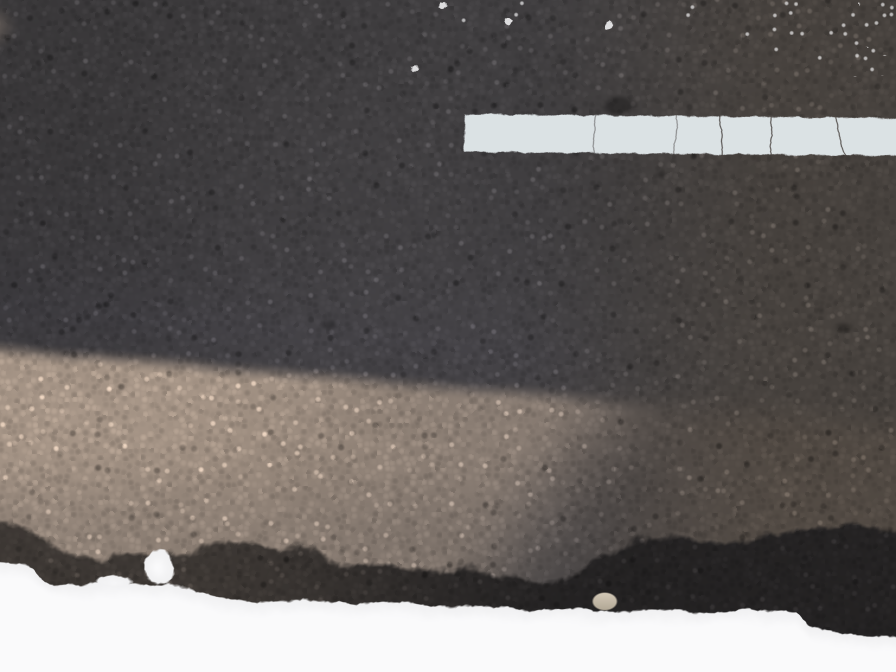
A Shadertoy shader for this texture:

```glsl
// Asphalt seen from above: a painted stripe, a soft shadow over a band of sun,
// a ragged damp margin and a snow bank. Cellular noise makes the stones,
// layered sines roughen the edges, smoothstep ramps place each region.
#define SUN_COLOR vec3(0.635, 0.570, 0.515)
#define SHADE_COLOR vec3(0.240, 0.233, 0.240)
#define WARM_SHADE vec3(0.262, 0.243, 0.228)
#define WET_COLOR vec3(0.140, 0.133, 0.135)
#define PAINT_COLOR vec3(0.860, 0.885, 0.895)
#define SNOW_COLOR vec3(0.980, 0.980, 0.985)
#define GRAIN_SCALE 105.0
#define SHADOW_SOFTNESS 0.017
#define STONE_CONTRAST 0.26

float hash(vec2 p) {
    vec3 q = fract(vec3(p.xyx) * 0.1031);
    q += dot(q, q.yzx + 33.33);
    return fract((q.x + q.y) * q.z);
}

// x: distance to the nearest stone centre, y: random value of that stone
vec2 cells(vec2 p) {
    vec2 base = floor(p), best = vec2(9.0, 0.0);
    for (int j = -1; j <= 1; j++)
    for (int i = -1; i <= 1; i++) {
        vec2 id = base + vec2(i, j);
        vec2 centre = id + 0.15 + 0.7 * vec2(hash(id), hash(id + 71.7));
        float d = length(p - centre);
        if (d < best.x) best = vec2(d, hash(id + 19.3));
    }
    return best;
}

// Layered sines, roughly -1 to 1
float ripple(vec2 p) {
    float sum = 0.0, amp = 0.5;
    for (int i = 0; i < 5; i++) {
        sum += amp * sin(p.x + 1.7 * sin(p.y + float(i)));
        p = mat2(1.5, 1.1, -1.1, 1.5) * p + 2.3;
        amp *= 0.6;
    }
    return sum;
}

float ellipse(vec2 p, vec2 centre, vec2 radius) {
    return (length((p - centre) / radius) - 1.0) * min(radius.x, radius.y);
}

float fill(float d, float soft) { return 1.0 - smoothstep(-soft, soft, d); }

float snowTop(float x) {
    return 0.160 - 0.029 * smoothstep(0.035, 0.08, x) - 0.025 * smoothstep(0.25, 0.34, x)
        - 0.015 * smoothstep(0.40, 0.95, x) - 0.026 * smoothstep(1.18, 1.21, x)
        - 0.015 * smoothstep(1.20, 1.33, x);
}

float wetTop(float x) {
    return 0.219 - 0.049 * smoothstep(0.0, 0.15, x) + 0.018 * smoothstep(0.20, 0.34, x)
        - 0.033 * smoothstep(0.46, 0.51, x) - 0.018 * smoothstep(0.69, 0.75, x)
        + 0.060 * smoothstep(0.83, 0.95, x) + 0.024 * smoothstep(1.12, 1.24, x)
        - 0.018 * smoothstep(1.27, 1.33, x);
}

void mainImage(out vec4 fragColor, in vec2 fragCoord) {
    vec2 p = fragCoord / iResolution.y;
    float px = 1.0 / iResolution.y;

    // Sunlight below the slanted shadow edge, fading to the right
    float edge = p.y - (0.480 - 0.085 * p.x) + 0.002 * ripple(p * 20.0);
    float fadeStart = 0.66 + 0.6 * (p.y - 0.2);
    float sun = fill(edge, SHADOW_SOFTNESS) * (1.0 - smoothstep(fadeStart, fadeStart + 0.26, p.x));
    sun *= 1.0 - 0.28 * smoothstep(0.25, 0.85, p.x);
    sun *= 1.0 - 0.20 * smoothstep(0.36, 0.18, p.y);
    sun = max(sun, 0.35 * fill(length(p - vec2(-0.01, 0.96)) - 0.02, 0.02));

    // Asphalt, slightly cooler above the shadow edge and warmer at right
    vec3 shade = mix(SHADE_COLOR, WARM_SHADE, smoothstep(0.75, 1.2, p.x));
    shade *= 0.92 + 0.13 * smoothstep(0.0, 0.65, p.x);
    shade += vec3(0.018, 0.018, 0.028) * exp(-8.0 * abs(edge - 0.06)) * (1.0 - smoothstep(0.7, 1.0, p.x));
    shade += vec3(0.045, 0.035, 0.025) * fill(edge, 0.04) * smoothstep(0.7, 1.0, p.x);
    vec3 col = mix(shade, SUN_COLOR, sun);
    col *= 1.0 + 0.025 * ripple(p * 7.0);

    // Damp margin, a little lighter where the sun reaches it
    float damp = fill(p.y - wetTop(p.x) - 0.009 * ripple(p * 38.0), 0.004 + px);
    vec3 wet = mix(WET_COLOR, vec3(0.27, 0.245, 0.225), 0.75 * (1.0 - smoothstep(0.25, 0.9, p.x)));
    col = mix(col, wet, damp);

    // Stones: fine grain, then sparse pale chips and dark pits
    vec2 fine = cells(p * GRAIN_SCALE);
    vec2 coarse = cells(p * GRAIN_SCALE * 0.55 + 40.0);
    float grain = (fine.y - 0.5) * (1.0 - smoothstep(0.1, 0.75, fine.x));
    float chip = (1.0 - smoothstep(0.08, 0.32, coarse.x)) * smoothstep(0.72, 1.0, coarse.y);
    float pit = (1.0 - smoothstep(0.1, 0.4, coarse.x)) * smoothstep(0.12, 0.0, coarse.y);
    col *= 1.0 + STONE_CONTRAST * (grain + 1.6 * chip - 1.1 * pit);

    // Dark stains
    vec3 stains[4] = vec3[4](vec3(0.49, 0.517, 0.010), vec3(1.255, 0.512, 0.011),
        vec3(0.984, 0.740, 0.006), vec3(0.920, 0.843, 0.022));
    for (int i = 0; i < 4; i++)
        col *= 1.0 - 0.28 * fill(ellipse(p, stains[i].xy, stains[i].z * vec2(1.0, 0.6)), 0.005);

    // Painted stripe with worn rims and cracks
    vec2 q = p - vec2(0.691, 0.802 - 0.009 * (p.x - 0.691));
    float stripe = max(abs(q.y) - 0.028, -q.x) + 0.0018 * ripple(p * 110.0);
    float cracks[5] = float[5](0.885, 1.005, 1.073, 1.148, 1.250);
    float crack = 0.0;
    for (int i = 0; i < 5; i++) {
        float lean = float(i % 2) * 0.08 - float(i / 2) * 0.11;
        float d = abs(p.x - cracks[i] - lean * q.y - 0.0025 * ripple(vec2(p.y * 70.0, float(i)))) - 0.0009;
        crack = max(crack, fill(d, 0.8 * px) * (i < 2 ? 0.5 : 0.85));
    }
    col = mix(col, PAINT_COLOR, fill(stripe, px) * (1.0 - crack));

    // Snow crumbs, thickest in the upper right corner
    vec2 crumb = cells(p * 75.0 + 9.0);
    float density = 0.32 * smoothstep(1.05, 1.33, p.x) * smoothstep(0.84, 0.97, p.y)
        + 0.05 * smoothstep(0.6, 0.8, p.x) * smoothstep(0.91, 1.0, p.y);
    float crumbs = fill(crumb.x - 0.20, 0.12) * step(1.0 - density, crumb.y) * 0.65;
    vec2 flakes[4] = vec2[4](vec2(0.66, 0.991), vec2(0.757, 0.969), vec2(0.906, 0.962), vec2(0.616, 0.899));
    for (int i = 0; i < 4; i++)
        crumbs = max(crumbs, 0.85 * fill(length(p - flakes[i]) - 0.005 + 0.003 * ripple(p * 200.0), px));
    col = mix(col, SNOW_COLOR, crumbs);

    // Snow bank with loose lumps, then a pebble
    float bank = p.y - snowTop(p.x);
    bank = min(bank, ellipse(p, vec2(0.234, 0.155), vec2(0.022, 0.027)));
    bank = min(bank, ellipse(p, vec2(0.172, 0.133), vec2(0.022, 0.010)));
    bank -= 0.0045 * ripple(p * 48.0);
    vec3 snow = SNOW_COLOR - 0.035 * smoothstep(-0.025, 0.0, bank);
    col = mix(col, snow, fill(bank, 1.2 * px));
    float pebble = ellipse(p, vec2(0.900, 0.105), vec2(0.018, 0.013));
    col = mix(col, vec3(0.76, 0.72, 0.65) + 5.0 * (p.y - 0.105), fill(pebble, px));

    fragColor = vec4(clamp(col, 0.0, 1.0), 1.0);
}
```
